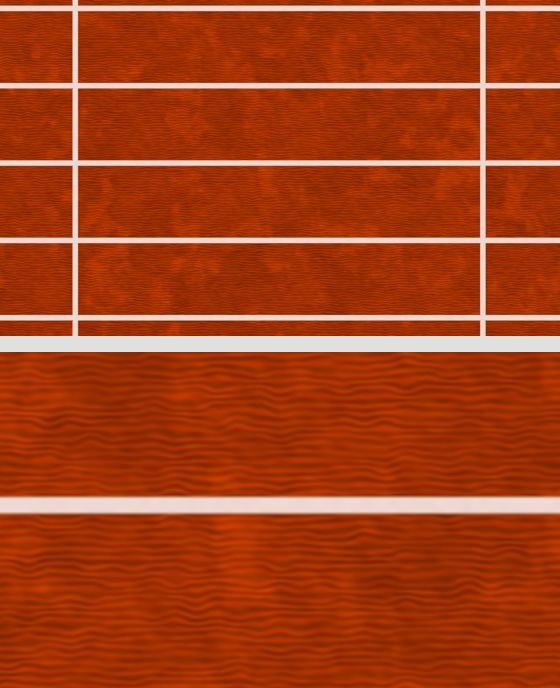
Top, the full canvas; bottom, a detail of the centre.
Write a WebGL 1 fragment shader that draws this texture.

```glsl
precision highp float;
// Long rust-red ridged tiles in a straight stack, divided by pale soft-edged joints.
uniform vec2 u_resolution;

// Lengths are in units of the canvas height.
#define TILE_SIZE vec2(1.2132, 0.2302)
#define JOINT_ORIGIN vec2(0.2240, 0.0543)
#define JOINT_HALF_WIDTH 0.0083
#define JOINT_SOFTNESS 0.0026
#define RIDGES 125.0
#define RIDGE_WAVE 0.9
#define RIDGE_DEPTH 0.075
#define MOTTLE 0.20
#define CLAY_COLOR vec3(0.61, 0.18, 0.0)
#define GLOW_COLOR vec3(0.77, 0.235, 0.015)
#define JOINT_COLOR vec3(0.93, 0.85, 0.82)

float hash(vec2 p) {
  return fract(sin(dot(p, vec2(127.1, 311.7))) * 43758.5453);
}

float noise(vec2 p) {
  vec2 cell = floor(p);
  vec2 f = fract(p);
  f = f * f * (3.0 - 2.0 * f);
  float low = mix(hash(cell), hash(cell + vec2(1.0, 0.0)), f.x);
  float high = mix(hash(cell + vec2(0.0, 1.0)), hash(cell + vec2(1.0, 1.0)), f.x);
  return mix(low, high, f.y);
}

float fbm(vec2 p) {
  float sum = 0.0;
  float amplitude = 0.5;
  for (int i = 0; i < 4; i++) {
    sum += amplitude * noise(p);
    p = mat2(1.6, 1.2, -1.2, 1.6) * p + 17.3;
    amplitude *= 0.5;
  }
  return sum / 0.9375;
}

vec3 clay(vec2 p, float pixel) {
  // Cloudy mottling with scattered brighter patches
  float cloud = fbm(p * 13.0);
  float patches = smoothstep(0.52, 0.78, fbm(p * 19.0 + 41.0));
  vec3 color = CLAY_COLOR * (1.0 + MOTTLE * (cloud - 0.5));
  color = mix(color, GLOW_COLOR, 0.55 * patches);

  // Fine wavering horizontal ridges, faded where pixels cannot resolve them
  float waver = RIDGE_WAVE * noise(p * vec2(48.0, 62.0));
  float ridge = sin(6.28318 * (p.y * RIDGES + waver));
  float resolved = 1.0 - smoothstep(0.42, 0.58, RIDGES * pixel);
  float strength = RIDGE_DEPTH * resolved * (0.6 + 0.8 * noise(p * 35.0));
  color += ridge * strength * vec3(1.0, 0.12, 0.0);

  // Short slanted flecks
  float fleck = noise(vec2(p.x + 0.7 * p.y, p.y) * vec2(75.0, 170.0)) - 0.5;
  return color + fleck * vec3(0.085, 0.035, 0.0);
}

void main() {
  float pixel = 1.0 / u_resolution.y;
  vec2 p = gl_FragCoord.xy * pixel;

  // Distance to the nearest joint centre in each direction
  vec2 offset = p - JOINT_ORIGIN;
  vec2 toJoint = abs(mod(offset + 0.5 * TILE_SIZE, TILE_SIZE) - 0.5 * TILE_SIZE);
  float edge = min(toJoint.x, toJoint.y) - JOINT_HALF_WIDTH;
  float soft = max(JOINT_SOFTNESS, 0.75 * pixel);
  float joint = 1.0 - smoothstep(-soft, soft, edge);

  // Slight shade on the tile beside each joint
  float shade = 1.0 - 0.07 * (1.0 - smoothstep(0.0, 0.008, edge));
  vec3 tile = clay(p, pixel) * shade;
  vec3 grout = JOINT_COLOR + 0.02 * (noise(p * 110.0) - 0.5);

  gl_FragColor = vec4(clamp(mix(tile, grout, joint), 0.0, 1.0), 1.0);
}
```
